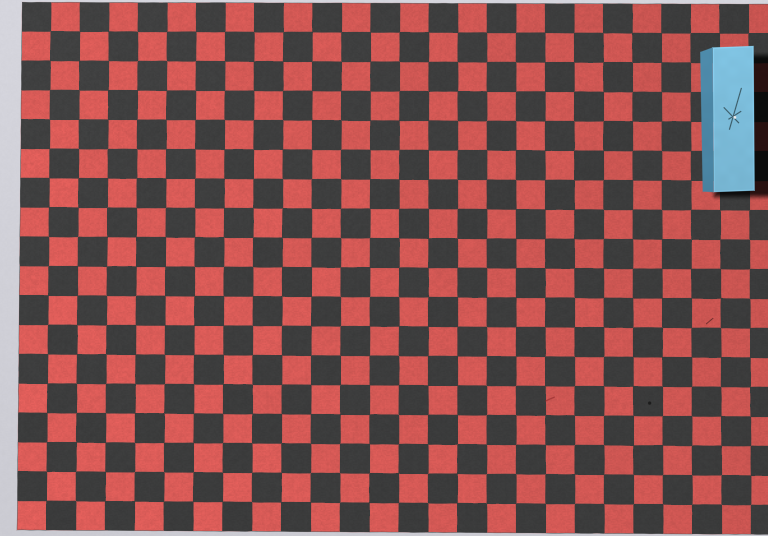
Reproduce this pattern procedurally as a Shadertoy shader.

```glsl
// Red and charcoal checkered paper on a pale table, with a scratched blue block at the right.

// Lengths are in canvas heights, measured from the top left.
const float ROWS = 18.0;
const vec2 LEFT_EDGE = vec2(0.0410, 0.0316);    // at top, at bottom
const vec2 CELL_WIDTH = vec2(0.05423, 0.05480); // at top, at bottom
const vec2 TOP_EDGE = vec2(0.0037, 0.0075);     // at left, at right
const vec2 CELL_HEIGHT = vec2(0.05473, 0.05499);// at left, at right
const float INK_SPREAD = 0.0006;
const float EDGE_WOBBLE = 0.0007;
const float GRAIN = 0.055;
const float CELL_VARIATION = 0.025;

const vec3 RED = vec3(0.835, 0.350, 0.335);
const vec3 CHARCOAL = vec3(0.235, 0.237, 0.238);
const vec3 TABLE = vec3(0.820, 0.820, 0.850);
const vec3 BLOCK_FRONT = vec3(0.475, 0.725, 0.840);
const vec3 BLOCK_SIDE = vec3(0.290, 0.520, 0.640);
const vec3 SCRATCH = vec3(0.130, 0.210, 0.230);

float hash(vec2 p) {
    return fract(sin(dot(p, vec2(127.1, 311.7))) * 43758.5453);
}

float noise(vec2 p) {
    vec2 i = floor(p), f = fract(p);
    f = f * f * (3.0 - 2.0 * f);
    return mix(mix(hash(i), hash(i + vec2(1, 0)), f.x),
               mix(hash(i + vec2(0, 1)), hash(i + vec2(1, 1)), f.x), f.y);
}

// Signed distance to the line a-b, positive on its inner side
float halfPlane(vec2 p, vec2 a, vec2 b) {
    vec2 e = normalize(b - a), d = p - a;
    return e.x * d.y - e.y * d.x;
}

// Inner distance of a convex quad listed clockwise
float quad(vec2 p, vec2 a, vec2 b, vec2 c, vec2 d) {
    return min(min(halfPlane(p, a, b), halfPlane(p, b, c)),
               min(halfPlane(p, c, d), halfPlane(p, d, a)));
}

float segment(vec2 p, vec2 a, vec2 b) {
    vec2 d = b - a;
    return length(p - a - d * clamp(dot(p - a, d) / dot(d, d), 0.0, 1.0));
}

float stroke(float dist, float radius, float aa) {
    return 1.0 - smoothstep(radius - aa, radius + aa, dist);
}

// Slightly skewed grid coordinates of the sheet
vec2 gridCoord(vec2 p, float across) {
    float x = (p.x - mix(LEFT_EDGE.x, LEFT_EDGE.y, p.y)) / mix(CELL_WIDTH.x, CELL_WIDTH.y, p.y);
    float y = (p.y - mix(TOP_EDGE.x, TOP_EDGE.y, across)) / mix(CELL_HEIGHT.x, CELL_HEIGHT.y, across);
    return vec2(x, y);
}

vec3 checkerSheet(vec2 p, float across, float aa) {
    vec2 wobble = vec2(noise(p * 70.0), noise(p * 70.0 + 31.0)) - 0.5;
    vec2 q = gridCoord(p + EDGE_WOBBLE * wobble, across);
    vec2 id = floor(q);
    vec2 toEdge = 0.5 - abs(fract(q) - 0.5);
    float inset = min(toEdge.x, toEdge.y) * CELL_HEIGHT.x;
    float isRed = mod(id.x + id.y, 2.0);
    float ink = isRed * smoothstep(INK_SPREAD - aa, INK_SPREAD + aa, inset);

    // Light falls off to the right; the dark ink has a faint sheen at upper left
    vec3 red = RED * (1.03 - 0.09 * across + 0.02 * p.y);
    vec3 dark = CHARCOAL + 0.025 * (1.0 - across) * (1.0 - p.y) - 0.006;
    vec3 col = mix(dark, red, ink);
    float grain = 0.6 * noise(p * 420.0) + 0.4 * noise(p * 170.0) - 0.5;
    col *= 1.0 + GRAIN * 2.0 * grain + CELL_VARIATION * (hash(id) - 0.5);

    // Small scuffs
    col = mix(col, vec3(0.08), 0.8 * stroke(length(p - vec2(1.212, 0.752)), 0.0030, aa));
    col = mix(col, vec3(0.25, 0.10, 0.10), 0.7 * stroke(segment(p, vec2(1.318, 0.604), vec2(1.330, 0.594)), 0.0008, aa));
    col = mix(col, vec3(0.55, 0.15, 0.16), 0.6 * stroke(segment(p, vec2(1.018, 0.748), vec2(1.034, 0.741)), 0.0012, aa));

    float inside = min(q.x, min(q.y, ROWS - q.y)) * CELL_HEIGHT.x;
    vec3 table = TABLE * (1.02 - 0.05 * p.y + 0.02 * grain);
    return mix(table, col, smoothstep(-aa, aa, inside));
}

vec3 addBlock(vec3 col, vec2 p, float aa) {
    vec2 topLeft = vec2(1.3296, 0.0885), topRight = vec2(1.4060, 0.0857);
    vec2 lowRight = vec2(1.4080, 0.3557), lowLeft = vec2(1.3315, 0.3585);
    vec2 sideTop = vec2(1.3063, 0.0970), sideLow = vec2(1.3110, 0.3575);

    // Cast shadow
    vec2 s = abs(p - vec2(1.395, 0.235)) - vec2(0.060, 0.130);
    float shadow = length(max(s, 0.0)) + min(max(s.x, s.y), 0.0);
    col *= mix(0.20, 1.0, smoothstep(-0.006, 0.010, shadow));

    // Faces
    float side = quad(p, sideTop, topLeft, lowLeft, sideLow);
    float front = quad(p, topLeft, topRight, lowRight, lowLeft);
    float sheen = 1.06 - 0.30 * (p.y - 0.08) + 0.03 * (noise(p * 60.0) - 0.5);
    vec3 face = mix(BLOCK_FRONT * 1.10, BLOCK_FRONT, smoothstep(0.0, 0.004, front)) * sheen;
    col = mix(col, BLOCK_SIDE * sheen, smoothstep(-aa, aa, side));
    col = mix(col, face, smoothstep(-aa, aa, front));

    // Star-shaped scratch
    float cut = segment(p, vec2(1.361, 0.241), vec2(1.383, 0.165));
    cut = min(cut, segment(p, vec2(1.351, 0.201), vec2(1.378, 0.229)));
    cut = min(cut, segment(p, vec2(1.360, 0.222), vec2(1.382, 0.208)));
    col = mix(col, SCRATCH, 0.75 * stroke(cut, 0.0010, aa));
    return mix(col, vec3(0.92), stroke(length(p - vec2(1.371, 0.219)), 0.0026, aa));
}

void mainImage(out vec4 fragColor, in vec2 fragCoord) {
    vec2 p = vec2(fragCoord.x, iResolution.y - fragCoord.y) / iResolution.y;
    float aa = 0.75 / iResolution.y;
    vec3 col = checkerSheet(p, fragCoord.x / iResolution.x, aa);
    fragColor = vec4(addBlock(col, p, aa), 1.0);
}
```
